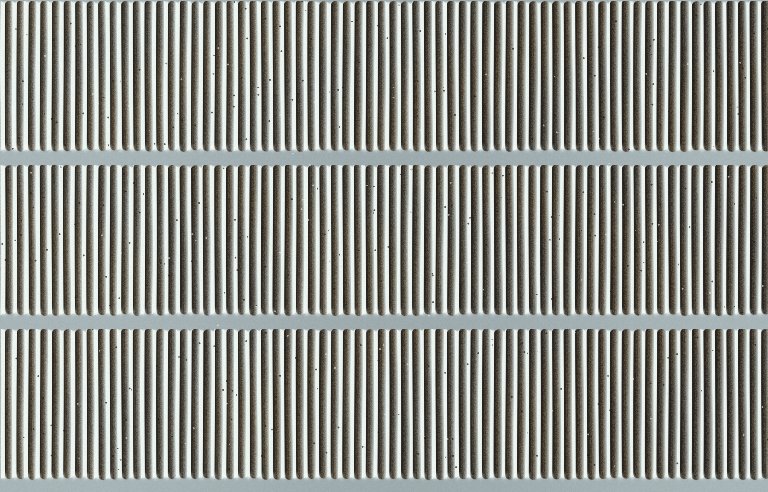
This pattern is drawn by a WebGL 2 fragment shader. Its source:

```glsl
#version 300 es
precision highp float;
// Three rows of fine vertical flutes, lit from the left, split by flat grey bars.

uniform vec2 u_resolution;
out vec4 outColor;

float hash(vec2 p) {
  vec3 q = fract(vec3(p.xyx) * 0.1031);
  q += dot(q, q.yzx + 33.33);
  return fract((q.x + q.y) * q.z);
}

// Distance to the nearest jittered cell point.
float cellNoise(vec2 p) {
  vec2 cell = floor(p);
  float nearest = 2.0;
  for (int y = -1; y <= 1; y++) {
    for (int x = -1; x <= 1; x++) {
      vec2 c = cell + vec2(x, y);
      vec2 point = c + vec2(hash(c), hash(c + 71.7));
      nearest = min(nearest, length(point - p));
    }
  }
  return nearest;
}

// Cross-section of one flute: shadow, brown floor, grey slope, bright ridge.
vec3 fluteColor(float u, float shade) {
  float s = u + shade;
  vec3 c = mix(vec3(0.16, 0.14, 0.13), vec3(0.27, 0.25, 0.20), smoothstep(0.14, 0.30, s));
  c = mix(c, vec3(0.42, 0.40, 0.36), smoothstep(0.36, 0.48, s));
  c = mix(c, vec3(0.56, 0.56, 0.54), smoothstep(0.50, 0.60, s));
  c = mix(c, vec3(0.70, 0.73, 0.72), smoothstep(0.60, 0.70, s));
  c = mix(c, vec3(0.93, 0.96, 0.94), smoothstep(0.70, 0.80, s));
  return mix(vec3(0.92, 0.95, 0.93), c, smoothstep(0.0, 0.09, u));
}

void main() {
  vec2 uv = gl_FragCoord.xy / u_resolution;
  float pixel = 66.0 / u_resolution.x;

  // 66 flutes across, 3 rows down; a slight sway keeps them from being ruler-straight.
  float across = uv.x * 66.0 + 0.6 + 0.03 * sin(uv.y * 9.0 + uv.x * 31.0);
  float down = uv.y * 3.0 + 0.008;
  float u = fract(across);
  float v = fract(down);
  vec2 id = vec2(floor(across), floor(down));

  // Slot with rounded ends, measured in flute widths.
  float endWobble = 0.16 * (hash(id + 5.0) - 0.5);
  vec2 q = vec2(u - 0.46, abs(v - 0.546) * 14.1 - 5.95 - endWobble);
  float slot = length(vec2(q.x, max(q.y, 0.0) * 0.9)) - 0.47;
  float inSlot = 1.0 - smoothstep(-0.5 * pixel, 0.5 * pixel + 0.02, slot);

  // Flat bar, with a pale lip where the ridges run into it.
  float grain = hash(floor(uv * vec2(768.0, 492.0))) - 0.5;
  vec3 bar = vec3(0.64, 0.69, 0.70) + 0.02 * sin(uv.x * 7.0 + 1.0);
  float ridge = 1.0 - smoothstep(0.25, 0.50, q.y);
  vec3 land = mix(bar, vec3(0.92, 0.95, 0.93), ridge);

  // Shadows deepen to the right and differ a little from flute to flute.
  float shade = 0.07 - 0.10 * uv.x + 0.06 * (hash(id) - 0.5);
  shade += 0.02 * sin(uv.y * 23.0 + id.x * 2.4);
  vec3 flute = fluteColor(u, shade);
  float floorArea = smoothstep(0.10, 0.30, u) * (1.0 - smoothstep(0.52, 0.72, u));

  // Brown stain in patches, then grain on the groove floor.
  float stain = 0.5 + 0.5 * sin(uv.x * 17.0 + 2.0 * sin(uv.y * 11.0) + id.y * 1.7);
  flute += floorArea * (stain - 0.3) * vec3(0.025, 0.005, -0.02);
  flute += floorArea * grain * 0.09;
  vec3 color = mix(land, flute, inSlot);

  // Bright tips on the lower ends of the ridges.
  vec2 tip = vec2(fract(u + 0.56) - 0.5, (v - 0.105) * 14.1);
  color = mix(color, vec3(0.95, 0.98, 0.96), 0.7 * exp(-dot(tip * tip, vec2(22.0, 14.0))));

  // Sparse rust pits and pale chips.
  vec2 wearSpace = uv * vec2(70.0, 45.0);
  float speck = 1.0 - smoothstep(0.05, 0.12, cellNoise(wearSpace));
  float pick = hash(floor(wearSpace) + 19.0);
  color = mix(color, vec3(0.15, 0.10, 0.06), speck * step(0.88, pick) * inSlot * 0.7);
  color = mix(color, vec3(0.90, 0.92, 0.90), speck * step(pick, 0.03) * 0.6);

  color += grain * 0.025;
  outColor = vec4(clamp(color, 0.0, 1.0), 1.0);
}
```
